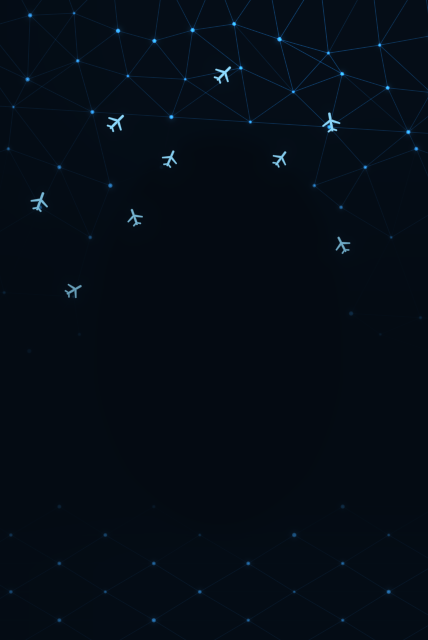
A Shadertoy shader for this background:

```glsl
// Night sky network: faint linked nodes around a dark centre, with small planes along two arches.

// Lengths are in canvas widths; y runs down from the top edge.
const vec3 NIGHT = vec3(0.014, 0.041, 0.072);
const vec3 HAZE = vec3(0.004, 0.011, 0.018);
const vec3 LINK_COLOR = vec3(0.05, 0.23, 0.40);
const vec3 NODE_COLOR = vec3(0.20, 0.58, 0.88);
const vec3 PLANE_COLOR = vec3(0.56, 0.86, 1.00);
const float MAX_LINK = 0.23;
const float LINK_WIDTH = 0.0005;
const vec2 BRIGHT_SPOT = vec2(0.72, 0.13);
const vec2 VOID_CENTER = vec2(0.512, 0.781);
const vec2 VOID_RADIUS = vec2(0.303, 0.479);

// Upper rows, in units of 1/512 width: (start, step, bend, wave phase) and (height, slope, wave, frequency)
const float UNIT = 1.0 / 512.0;
const int UPPER_ROWS = 8;
const int ALL_ROWS = 14;
const vec4 ROW_ACROSS[8] = vec4[8](
    vec4(10, 62, 0, 0), vec4(36, 52.6, -19, 10.5), vec4(33, 60, 18, 0), vec4(16, 94.5, 0, 0),
    vec4(10, 61, 0, 3.14), vec4(48, 60, 0, 3.14), vec4(5, 83, 0, 0), vec4(35, 60, 0, 0));
const vec4 ROW_DOWN[8] = vec4[8](
    vec4(-30, 0, 0, 0), vec4(25, 3.5, 14, 1.5), vec4(81, 3, 14, 2.5), vec4(128, 6, 0, 0),
    vec4(200, 0, 22, 1.57), vec4(266, 0, 18, 3.14), vec4(350, 5, 0, 0), vec4(410, 0, 10, 3.14));
const vec4 LOWER_ROWS = vec4(71, 113, 606, 34); // start, step, height, row gap
const float LOWER_STAGGER = 55.0;

const vec2 OUTER_APEX = vec2(0.523, 0.172);
const vec2 OUTER_STEP = vec2(0.250, 0.113);
const vec2 OUTER_CURVE = vec2(0.78, 1.40);
const vec2 INNER_APEX = vec2(0.527, 0.370);
const float INNER_GAP = 0.129;
const vec2 INNER_LEFT = vec2(0.084, 0.137);
const vec2 INNER_RIGHT = vec2(0.143, 0.201);
const vec2 INNER_CURVE = vec2(1.42, 1.165);
const float OUTER_SIZE = 0.0215;
const float INNER_SIZE = 0.0190;

float hash(vec2 p) {
    vec3 q = fract(p.xyx * vec3(0.1031, 0.1030, 0.0973));
    q += dot(q, q.yzx + 33.33);
    return fract((q.x + q.y) * q.z);
}

float segment(vec2 p, vec2 a, vec2 b) {
    vec2 ab = b - a;
    return length(p - a - ab * clamp(dot(p - a, ab) / dot(ab, ab), 0.0, 1.0));
}

float cover(float d, float px) {
    return 1.0 - smoothstep(-px, px, d);
}

// Brightness of the network: strong on top, softer at the foot, none in the void
float presence(vec2 p) {
    float top = 1.0 - smoothstep(0.08, 0.92, p.y);
    float foot = 0.50 * smoothstep(1.10, 1.34, p.y);
    vec2 q = (p - VOID_CENTER) / VOID_RADIUS;
    float side = mix(0.65, 1.0, smoothstep(0.0, 0.4, p.x));
    return (0.05 + max(top, foot)) * smoothstep(0.82, 1.08, dot(q, q)) * side;
}

// Start and step of a row of nodes
vec2 rowSpan(int row) {
    if (row < UPPER_ROWS) return ROW_ACROSS[row].xy;
    return LOWER_ROWS.xy + vec2(LOWER_STAGGER * float((row - UPPER_ROWS) % 2), 0.0);
}

vec2 nodeAt(int row, float c) {
    vec2 span = rowSpan(row);
    vec2 node = vec2(span.x + span.y * c, 0.0);
    if (row < UPPER_ROWS) {
        vec4 down = ROW_DOWN[row];
        node.x += ROW_ACROSS[row].z * sin(0.5 * max(c - 2.0, 0.0));
        node.y = down.x + down.y * c + down.z * cos(down.w * c - ROW_ACROSS[row].w);
    } else {
        node.y = LOWER_ROWS.z + LOWER_ROWS.w * float(row - UPPER_ROWS);
    }
    return node * UNIT;
}

float nearestColumn(int row, float x) {
    vec2 span = rowSpan(row);
    return (x / UNIT - span.x) / span.y;
}

vec3 network(vec2 p, float px) {
    float links = 0.0, nodes = 0.0;
    for (int row = 0; row < ALL_ROWS; row++) {
        float middle = floor(nearestColumn(row, p.x) + 0.5);
        if (abs(nodeAt(row, middle).y - p.y) > 0.3) continue;
        for (float c = middle - 2.0; c <= middle + 2.0; c++) {
            vec2 a = nodeAt(row, c);
            float glow = presence(a), d = length(p - a);
            float weight = hash(vec2(c, row) + 9.0);
            float radius = mix(0.0028, 0.0048, weight);
            nodes += glow * mix(0.55, 1.0, weight)
                   * (cover(d - radius, px) + 0.14 * exp(-d * d / (5.0 * radius * radius)));

            // Right neighbour and the two closest nodes of the next row
            int below = min(row + 1, ALL_ROWS - 1);
            float under = floor(nearestColumn(below, a.x));
            for (int k = 0; k < 3; k++) {
                if (k > 0 && below == row) break;
                vec2 b = k == 0 ? nodeAt(row, c + 1.0) : nodeAt(below, under + float(k - 1));
                float near = 1.0 - smoothstep(0.8 * MAX_LINK, MAX_LINK, length(b - a));
                float faint = pow(min(glow, presence(b)), 1.3);
                links += near * faint * cover(segment(p, a, b) - LINK_WIDTH, px);
            }
        }
    }
    vec2 q = p - BRIGHT_SPOT;
    links *= 0.5 + 0.55 * exp(-14.0 * dot(q, q));
    return LINK_COLOR * min(links, 1.0) + NODE_COLOR * min(nodes, 1.0);
}

// Swept-wing plane with its nose up, turned clockwise by the heading
float planeShape(vec2 p, float heading, float size) {
    float c = cos(heading), s = sin(heading);
    p = vec2(abs(c * p.x + s * p.y), s * p.x - c * p.y) / size;
    float body = segment(p, vec2(0.0, -0.90), vec2(0.0, 0.90)) - 0.14;
    float wing = segment(p, vec2(0.0, 0.18), vec2(0.90, -0.28)) - 0.15 + 0.06 * p.x;
    float tail = segment(p, vec2(0.0, -0.75), vec2(0.42, -0.98)) - 0.10;
    return min(body, min(wing, tail)) * size;
}

void mainImage(out vec4 fragColor, in vec2 fragCoord) {
    float px = 1.0 / iResolution.x;
    vec2 p = vec2(fragCoord.x, iResolution.y - fragCoord.y) * px;
    vec3 color = NIGHT + HAZE * presence(p) + network(p, 0.9 * px);

    // Four planes on the outer arch, then five on the inner one
    for (int n = 0; n < 9; n++) {
        bool outer = n < 4;
        float k = float(n) - (outer ? 2.0 : 4.0);
        float side = outer ? sign(k) : sign(k - 2.5);
        float m = outer ? abs(k) : (side < 0.0 ? 2.0 - k : k - 3.0);
        vec2 reach = pow(vec2(max(m, 0.0001)), outer ? OUTER_CURVE : INNER_CURVE);
        reach *= outer ? OUTER_STEP : (side < 0.0 ? INNER_LEFT : INNER_RIGHT);
        vec2 center = outer ? OUTER_APEX : INNER_APEX + vec2(side * INNER_GAP, 0.0);
        center += reach * vec2(side, 1.0);
        float turn = outer ? 45.0 - k * (22.5 + k * (27.5 + 5.0 * k)) : 15.0 + 45.0 * cos(2.45 * k);
        float d = planeShape(p - center, radians(turn), outer ? OUTER_SIZE : INNER_SIZE);
        vec3 tint = PLANE_COLOR * mix(1.0, 0.72, smoothstep(0.2, 0.7, center.y));
        color += 0.02 * NODE_COLOR * exp(-max(d, 0.0) * 90.0);
        color = mix(color, tint, cover(d, 0.8 * px));
    }
    fragColor = vec4(color, 1.0);
}
```
